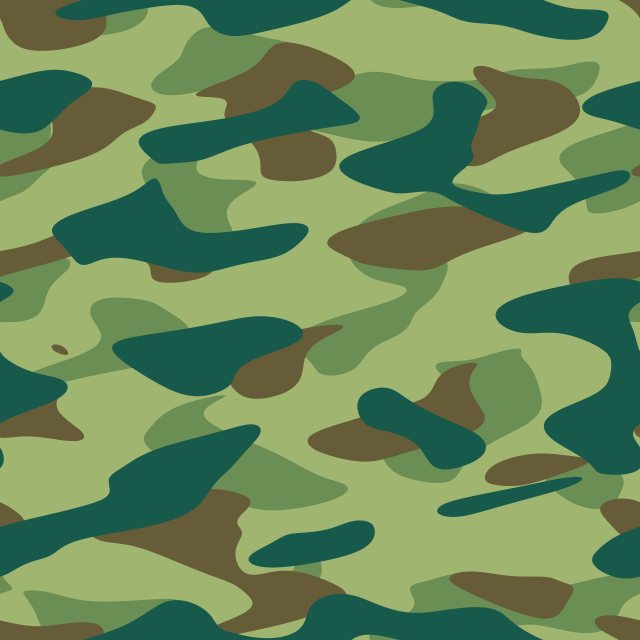
Give the GLSL for this pattern, as a Shadertoy shader.

```glsl
// Woodland camouflage: three layers of smooth, slanted blobs over light green.

const float TAU = 6.2831853;

// Integer hash of a wave number and a layer seed, giving 0..1
float hash(ivec2 k, int seed) {
    uint h = uint(k.x + 16) * 747796405u ^ uint(k.y + 16) * 2891336453u ^ uint(seed) * 277803737u;
    h = (h ^ (h >> 15)) * 2246822519u;
    h = (h ^ (h >> 13)) * 3266489917u;
    return float((h ^ (h >> 16)) & 65535u) / 65536.0;
}

// Seamless random field with zero mean and unit variance.
// Whole wave numbers on a stretched ring give blobs elongated along the tilt.
float blobField(vec2 p, float tilt, int seed) {
    vec2 along = vec2(cos(tilt), sin(tilt));
    vec2 across = vec2(-along.y, along.x);

    // Shears pull the outlines into sideways fingers and bays
    float shift = float(seed) * 1.7;
    p.x += 0.034 * sin(TAU * (6.0 * p.y + p.x) + shift);
    p.y += 0.011 * sin(TAU * (4.0 * p.x - p.y) + 2.0 * shift);
    p.x += 0.014 * sin(TAU * (10.0 * p.y - 2.0 * p.x) + 3.0 * shift);

    float sum = 0.0, power = 0.0;
    for (int y = 0; y <= 9; y++) {
        for (int x = -7; x <= 5; x++) {
            if (y == 0 && x <= 0) continue; // mirrored waves
            vec2 k = vec2(x, y);
            float ring = length(vec2(2.1 * dot(k, along), dot(k, across)));
            float d = (ring - 5.8) / 1.9;
            float weight = exp(-d * d);
            if (weight < 0.03) continue;
            sum += weight * cos(TAU * (dot(k, p) + hash(ivec2(x, y), seed)));
            power += 0.5 * weight * weight;
        }
    }
    return sum * inversesqrt(power);
}

// Paints the part of a field above its threshold, with a one-pixel soft edge
vec3 paint(vec3 under, vec3 ink, float field, float threshold) {
    float slope = length(vec2(dFdx(field), dFdy(field))) + 1e-5;
    return mix(under, ink, clamp(0.5 + (field - threshold) / slope, 0.0, 1.0));
}

void mainImage(out vec4 fragColor, in vec2 fragCoord) {
    vec2 uv = fragCoord / iResolution.y;

    vec3 lightGreen = vec3(0.625, 0.71, 0.44);
    vec3 midGreen = vec3(0.415, 0.555, 0.33);
    vec3 brown = vec3(0.40, 0.36, 0.22);
    vec3 darkGreen = vec3(0.09, 0.35, 0.29);

    // Thresholds are normal quantiles of the wanted coverage
    vec3 color = lightGreen;
    color = paint(color, midGreen, blobField(uv, 0.36, 3), 0.62);
    color = paint(color, brown, blobField(uv, 0.18, 11), 0.72);
    color = paint(color, darkGreen, blobField(uv, 0.16, 27), 0.65);

    fragColor = vec4(color, 1.0);
}
```
